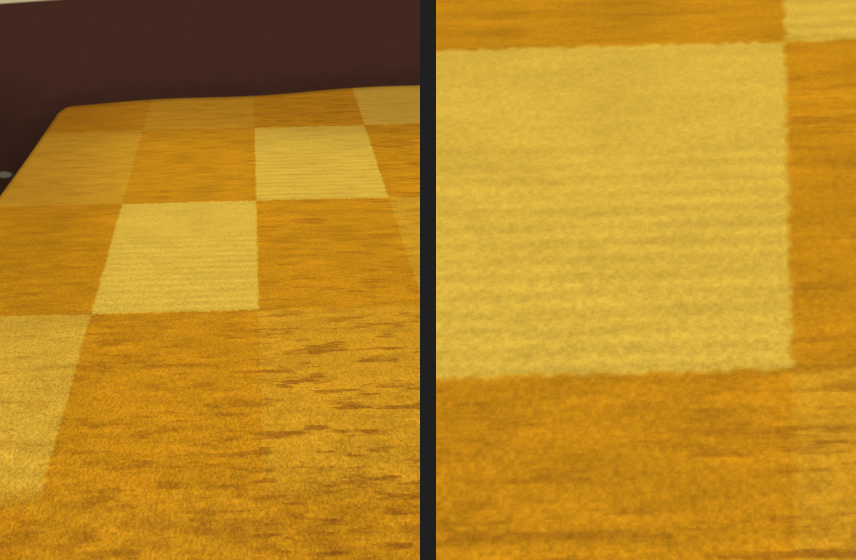
Left, the full canvas; right, a detail of the centre.
This pattern is drawn by a Shadertoy shader. Its source:

```glsl
const float HORIZON = -0.422;      // vanishing height, measured down from the top
const float TILE_SPREAD = 0.305;   // tile width gained per unit below the horizon
const float ROW_ORIGIN = 1.0254;   // inverse depth of row line zero
const float ROW_STEP = 0.2565;     // inverse depth between row lines
const float ROW_TILT = 0.025;
const float SEAM_SOFTNESS = 0.012;
const float SEAM_WOBBLE = 0.012;
const float GRAIN_SCALE = 95.0;
const float GRAIN_STRENGTH = 0.23;
const float STREAK_STRENGTH = 0.20;
const float RIB_COUNT = 21.0;
const vec3 OCHRE = vec3(0.780, 0.528, 0.082);
const vec3 STRAW = vec3(0.850, 0.690, 0.245);
const vec3 UMBER = vec3(0.560, 0.335, 0.080);
const vec3 WALL = vec3(0.260, 0.155, 0.120);
const vec3 WALL_SHADOW = vec3(0.155, 0.095, 0.070);
const vec3 CREAM = vec3(0.720, 0.680, 0.500);

float hash(vec2 p) {
    vec3 q = fract(p.xyx * 0.1031);
    q += dot(q, q.yzx + 33.33);
    return fract((q.x + q.y) * q.z);
}

float noise(vec2 p) {
    vec2 i = floor(p), f = fract(p);
    f = f * f * (3.0 - 2.0 * f);
    return mix(mix(hash(i), hash(i + vec2(1, 0)), f.x),
               mix(hash(i + vec2(0, 1)), hash(i + vec2(1, 1)), f.x), f.y);
}

float fbm(vec2 p) {
    float sum = 0.0, gain = 0.53;
    for (int i = 0; i < 4; i++) {
        sum += gain * noise(p);
        p = p * 2.03 + 17.3;
        gain *= 0.5;
    }
    return sum;
}

// Screen to rug: one unit per tile, rows growing toward the viewer
vec2 rugCoords(vec2 p) {
    float centre = 0.449 + 0.024 * p.y;
    float depth = p.y - HORIZON;
    float tilted = depth + ROW_TILT * (p.x - centre);
    return vec2((p.x - centre) / (TILE_SPREAD * depth),
                (ROW_ORIGIN - 1.0 / tilted) / ROW_STEP);
}

// Checkerboard whose pale tiles are brightest along one diagonal
float tileTone(vec2 tile) {
    float diagonal = tile.x + tile.y;
    float pale = 1.0 - mod(diagonal, 2.0);
    float brightness = 1.0 - 0.32 * abs(diagonal + 2.0);
    float worn = tile.y > 0.5 ? 0.1 : tile.y > -0.5 ? 0.72 : 1.0;
    return pale * brightness * worn + 0.08 * (hash(tile + 41.0) - 0.5);
}

float blendedTone(vec2 g) {
    vec2 corner = floor(g + 0.5);
    vec2 width = max(vec2(SEAM_SOFTNESS), fwidth(g));
    width.y *= 1.0 + 6.0 * smoothstep(0.4, 0.9, g.y);
    vec2 t = smoothstep(-width, width, g - corner);
    return mix(mix(tileTone(corner - 1.0), tileTone(corner - vec2(0, 1)), t.x),
               mix(tileTone(corner - vec2(1, 0)), tileTone(corner), t.x), t.y);
}

vec3 rugColor(vec2 p, vec2 g) {
    float near = smoothstep(0.25, 0.9, p.y);
    vec2 wobble = vec2(noise(g * 60.0), noise(g * 53.0 + 70.0)) - 0.5;
    float tone = blendedTone(g + SEAM_WOBBLE * wobble);
    vec3 col = mix(OCHRE, STRAW, tone);

    // Dye streaks and brown wisps run along the weave
    float streak = fbm(vec2(g.x * 5.0, g.y * 30.0)) - 0.5;
    float pool = fbm(g * vec2(2.0, 3.5) + 50.0) - 0.5;
    col *= 1.0 + STREAK_STRENGTH * (1.0 - 0.5 * tone) * (streak + 0.4 * pool);
    float wisp = smoothstep(0.50, 0.80, fbm(vec2(g.x * 7.0 + 9.0, g.y * 42.0)));
    float wispAmount = mix(0.25, 0.6, smoothstep(-0.1, 0.3, g.y)) * (1.0 - 0.7 * tone);
    wispAmount *= 0.7 + 0.6 * smoothstep(-0.05, 0.05, g.x);
    col = mix(col, UMBER, wisp * wispAmount);
    float mottle = smoothstep(0.38, 0.68, fbm(g * vec2(9.0, 26.0) + 30.0));
    col = mix(col, UMBER, 0.32 * mottle * smoothstep(0.85, 1.15, g.y));

    // Fine ribs on the palest tiles
    float ribs = sin(6.2832 * RIB_COUNT * (g.y + 0.004 * noise(g * 12.0)));
    col *= 1.0 + 0.022 * ribs * smoothstep(0.6, 1.0, tone) * smoothstep(0.25, 0.5, fract(g.y));

    // Pile grain
    vec2 pile = g * GRAIN_SCALE;
    float grain = 0.55 * noise(pile) + 0.45 * noise(pile * 2.1 + 5.0) - 0.5;
    col *= 1.0 + GRAIN_STRENGTH * mix(0.3, 1.35, near) * grain;

    // Light falls off toward the far end and the left side
    float farShade = mix(0.86, 1.0, smoothstep(0.16, 0.32, p.y));
    float sideShade = mix(0.90, 1.0, smoothstep(0.0, 0.30, p.x));
    float dusk = 1.0 - smoothstep(0.21, 0.26, p.y);
    float farCorner = smoothstep(0.3, 0.1, p.x) * smoothstep(0.42, 0.34, p.y);
    col = mix(col, UMBER * 1.1, clamp(0.3 * dusk + 0.25 * farCorner, 0.0, 0.5));
    return col * farShade * mix(sideShade, 1.0, near);
}

vec3 wallColor(vec2 p, float edge) {
    float shade = 0.35 * smoothstep(0.05, 0.0, edge)
                + 0.6 * smoothstep(0.16, 0.0, p.x) * smoothstep(0.08, 0.26, p.y);
    vec3 col = mix(WALL, WALL_SHADOW, min(shade, 1.0));
    col *= 0.96 + 0.08 * fbm(p * 60.0);
    float px = 1.5 / iResolution.y;
    float trim = 0.007 - 0.07 * p.x;
    col = mix(CREAM, col, smoothstep(trim - px, trim + px, p.y));
    float glint = length((p - vec2(0.008, 0.312)) * vec2(1.0, 2.2));
    return mix(col, vec3(0.43, 0.44, 0.36), 0.7 * smoothstep(0.018, 0.008, glint));
}

void mainImage(out vec4 fragColor, in vec2 fragCoord) {
    vec2 p = vec2(fragCoord.x, iResolution.y - fragCoord.y) / iResolution.y;
    vec2 g = rugCoords(p);

    // Signed distance outside the far and left borders, with a rounded corner
    float farLine = 0.189 - 0.058 * (p.x - 0.11) + 0.002 * sin(p.x * 17.0);
    float leftLimit = -1.83 - 0.7 * (p.y - 0.19);
    vec2 outside = vec2((leftLimit - g.x) * TILE_SPREAD * (p.y - HORIZON) * 0.82, farLine - p.y);
    const float radius = 0.014;
    vec2 rounded = outside + radius;
    float edge = length(max(rounded, 0.0)) + min(max(rounded.x, rounded.y), 0.0) - radius;

    float px = 1.2 / iResolution.y;
    vec3 rug = rugColor(p, g) * mix(0.85, 1.0, smoothstep(0.0, 0.008, -edge));
    vec3 col = mix(rug, wallColor(p, edge), smoothstep(-px, px, edge));
    fragColor = vec4(clamp(col, 0.0, 1.0), 1.0);
}
```
